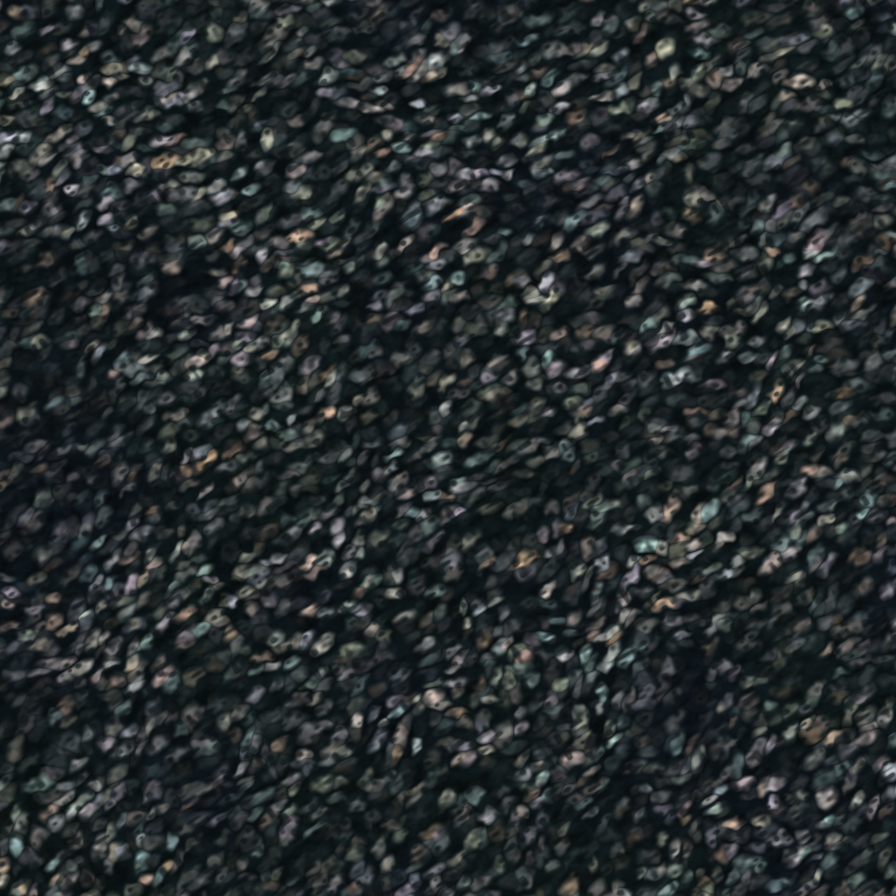
This texture is drawn by a Shadertoy shader. Its source:

```glsl
// Dark, coarse mineral surface: soft slanted grains scattered over a teal-black ground.
// Two layers of jittered ellipses are coloured grain by grain, then broken up
// by fine soft noise and thinned out by broad drifting patches.

const float SLANT = 0.56;                          // main grain direction, radians
const vec2 GRAIN_CELL = vec2(0.029, 0.020);        // spacing along and across the slant
const vec3 GROUND_NAVY = vec3(0.043, 0.067, 0.088);
const vec3 GROUND_GREEN = vec3(0.045, 0.078, 0.080);
const vec3 STONE = vec3(1.07, 1.00, 0.95);
const vec3 RUST = vec3(1.28, 0.94, 0.65);
const vec3 PALE_TEAL = vec3(0.82, 1.06, 1.06);

vec3 hash3(vec2 p) {
    vec3 q = fract(p.xyx * vec3(0.1031, 0.1030, 0.0973));
    q += dot(q, q.yxz + 33.33);
    return fract((q.xxy + q.yzz) * q.zyx);
}

float valueNoise(vec2 p) {
    vec2 i = floor(p);
    vec2 f = fract(p);
    f = f * f * (3.0 - 2.0 * f);
    float low = mix(hash3(i).x, hash3(i + vec2(1.0, 0.0)).x, f.x);
    float high = mix(hash3(i + vec2(0.0, 1.0)).x, hash3(i + vec2(1.0, 1.0)).x, f.x);
    return mix(low, high, f.y);
}

float fbm(vec2 p) {
    return 0.55 * valueNoise(p) + 0.30 * valueNoise(p * 2.1 + 17.3)
         + 0.15 * valueNoise(p * 4.3 + 41.7);
}

// Rounded crest along the middle level of the noise
float softRidge(vec2 p) {
    float n = 2.0 * valueNoise(p) - 1.0;
    return 1.0 - n * n;
}

vec2 rotate(vec2 p, float angle) {
    float c = cos(angle);
    float s = sin(angle);
    return vec2(c * p.x + s * p.y, c * p.y - s * p.x);
}

// Mostly grey stone, with a few rusty and teal grains
vec3 grainTint(vec3 rnd) {
    vec3 tint = STONE + (rnd - 0.5) * vec3(0.14, 0.10, 0.22);
    tint = mix(tint, RUST, smoothstep(0.82, 1.0, rnd.x) * 0.6);
    return mix(tint, PALE_TEAL, smoothstep(0.72, 1.0, rnd.y) * 0.6);
}

// Brightest nearby grain of one layer; tilt turns all grains a little
vec3 grainLayer(vec2 p, vec2 cellSize, float tilt, float seed) {
    vec2 cell = floor(p / cellSize);
    vec3 light = vec3(0.0);
    for (int y = -1; y <= 1; y++) {
        for (int x = -1; x <= 1; x++) {
            vec2 id = cell + vec2(x, y);
            vec3 place = hash3(id + seed);
            vec3 look = hash3(id + seed + 71.7);
            vec3 hue = hash3(id + seed + 139.1);
            vec2 centre = (id + 0.15 + 0.7 * place.xy) * cellSize;
            vec2 local = rotate(p - centre, tilt + (place.z - 0.5) * 0.9);
            vec2 radii = mix(vec2(0.48, 0.36), vec2(0.64, 0.54), look.yz) * cellSize;
            float body = 1.0 - smoothstep(0.30, 1.15, length(local / radii));
            float strength = 0.50 * pow(look.x, 1.45);
            light = max(light, grainTint(hue) * strength * body);
        }
    }
    return light;
}

void mainImage(out vec4 fragColor, in vec2 fragCoord) {
    vec2 uv = fragCoord / iResolution.y;
    vec2 p = rotate(uv, SLANT);

    // Ragged outlines and a loosened grid
    vec2 wobble = vec2(valueNoise(p * 95.0), valueNoise(p * 95.0 + 53.0)) - 0.5;
    vec2 drift = vec2(valueNoise(p * 14.0), valueNoise(p * 14.0 + 29.0)) - 0.5;
    vec2 warped = p + wobble * 0.007 + drift * 0.022;

    // Teal-black ground with fine mottling
    float hueShift = valueNoise(uv * 9.0 + 7.0);
    float mottle = fbm(p * vec2(70.0, 110.0));
    vec3 colour = mix(GROUND_NAVY, GROUND_GREEN, hueShift) * (0.45 + 1.05 * mottle);

    // Grains lie flatter towards the top
    float tilt = mix(0.22, -0.16, uv.y);
    vec3 grains = grainLayer(warped, GRAIN_CELL, tilt, 11.0);
    grains = max(grains, grainLayer(warped + 0.37, GRAIN_CELL * 0.83, tilt, 211.0));

    // Soft facets and flecks inside grains, and broad sparse patches
    float facets = mix(0.35, 1.0, smoothstep(0.25, 1.0, softRidge(p * vec2(95.0, 140.0))));
    float flecks = mix(0.50, 1.35, valueNoise(p * vec2(125.0, 180.0) + 83.0));
    float patches = mix(0.55, 1.25, smoothstep(0.25, 0.72, fbm(p * vec2(8.0, 15.0) + 5.0)));
    colour += grains * facets * flecks * patches;

    fragColor = vec4(colour, 1.0);
}
```
